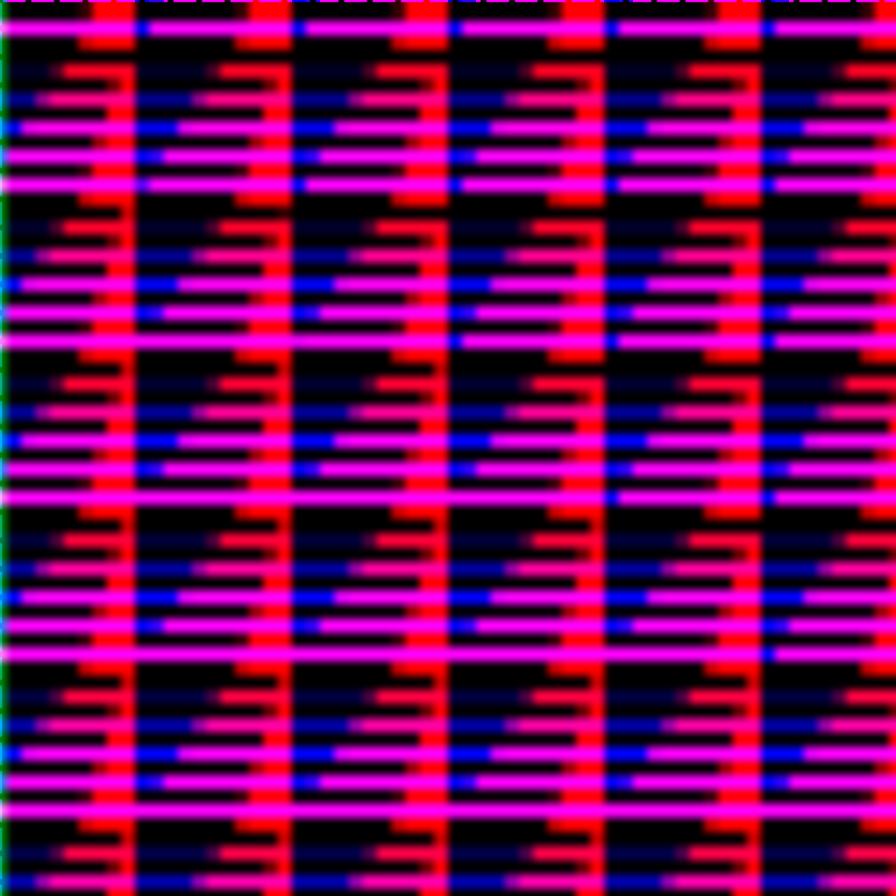
Reproduce this pattern procedurally as a WebGL 2 fragment shader.

```glsl
#version 300 es
precision highp float;
// Draws a woven grid of magenta, blue and red bars that drifts from tile to tile.

uniform vec2 u_resolution;
out vec4 fragColor;

const float GRID = 63.0;        // cell steps across the canvas
const float TILE = 11.0;        // cells in one repeat
const vec2 TILE_OFFSET = vec2(1.0, -2.0);
const float RIM_WIDTH = 0.0026;
const float EDGE_GREEN = 0.5;

// Soft step, one cell wide, centred on start
float rampFrom(float start, float x) {
    return clamp(x - start + 0.5, 0.0, 1.0);
}

// Colour of one cell, counted from the upper left
vec3 cellColor(vec2 cell) {
    vec2 shifted = cell + TILE_OFFSET;
    vec2 tile = floor(shifted / TILE);
    vec2 local = shifted - tile * TILE;
    float row = floor(local.y + 0.5);
    float drift = smoothstep(-0.6, 0.0, tile.x - 1.25 * tile.y);

    float redStart;
    float blue = 0.0;
    if (row < 0.5) {
        // Full bar, with a blue tip once the tile has drifted
        redStart = drift - 0.5;
        blue = 1.0;
    } else if (row > 2.5 && mod(row, 2.0) > 0.5) {
        // Coloured bars, brighter and longer towards the full bar
        redStart = (TILE - row) * 0.65;
        blue = clamp((row - 2.0) * 0.2 + 0.03 * (tile.y - 2.0), 0.0, 1.0);
    } else {
        // Dark gaps with a red stub at the right
        float gapRow = row < 1.5 ? row + TILE : row;
        redStart = 6.7 + (12.0 - gapRow) * 0.3;
        if (row > 1.5 && row < 2.5) redStart += drift;
    }

    float green = cell.x < 0.5 ? EDGE_GREEN : 0.0;
    return vec3(rampFrom(redStart, local.x), green, blue);
}

// Blends four neighbouring cells with eased weights
vec3 smoothCells(vec2 position) {
    vec2 base = floor(position);
    vec2 weight = smoothstep(0.0, 1.0, position - base);
    vec3 upper = mix(cellColor(base), cellColor(base + vec2(1.0, 0.0)), weight.x);
    vec3 lower = mix(cellColor(base + vec2(0.0, 1.0)), cellColor(base + 1.0), weight.x);
    return mix(upper, lower, weight.y);
}

// Dashes with soft ends, two cells per period
float dashes(float along) {
    float fromCentre = abs(fract(along * 0.5) - 0.5);
    return 1.0 - smoothstep(0.36, 0.44, fromCentre);
}

// Thin dashed strip beside a canvas edge
float rim(float edgeDistance, float along) {
    float strip = 1.0 - smoothstep(RIM_WIDTH * 0.5, RIM_WIDTH * 1.3, edgeDistance);
    return strip * dashes(along);
}

void main() {
    vec2 uv = gl_FragCoord.xy / u_resolution;
    vec2 fromTop = vec2(uv.x, 1.0 - uv.y);
    vec2 position = fromTop * GRID;

    vec3 color = smoothCells(vec2(position.x, max(position.y, 1.0)));

    // Dashed rims along the top and left
    vec3 topColor = cellColor(vec2(floor(position.x + 0.5), 0.0));
    color = mix(color, topColor, rim(fromTop.y, position.x));
    vec3 leftColor = color + vec3(0.0, 0.2, 0.4);
    color = mix(color, leftColor, rim(fromTop.x, position.y));

    fragColor = vec4(min(color, 1.0), 1.0);
}
```
